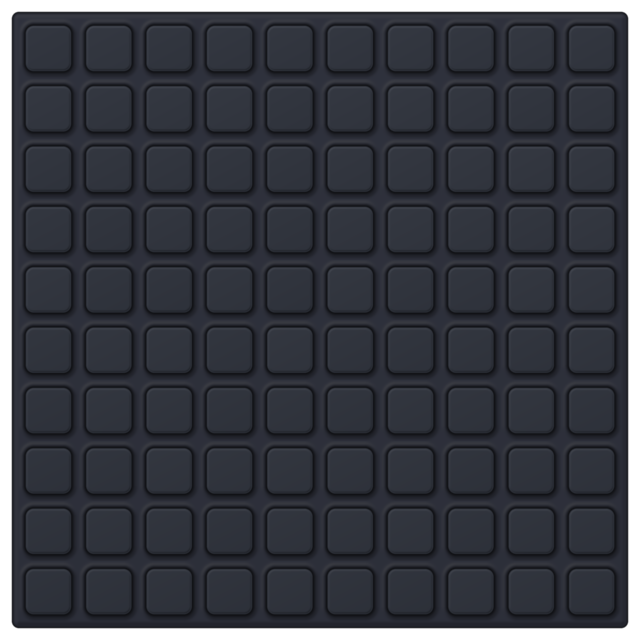
A WebGL 2 fragment shader for this pattern:

```glsl
#version 300 es
precision highp float;
// Dark moulded square pad with a ten by ten grid of raised rounded buttons.

#define GRID_COUNT 10.0
#define GRID_PITCH 0.0943
#define BUTTON_HALF 0.0355
#define BUTTON_RADIUS 0.0125
#define PANEL_HALF 0.4815
#define PANEL_RADIUS 0.011
#define RIDGE_OFFSET 0.0075
#define RIDGE_WIDTH 0.0032
#define TONE_VARIATION 0.008

uniform vec2 u_resolution;
out vec4 fragColor;

const vec3 BACKDROP = vec3(1.0);
const vec3 FACE = vec3(0.190, 0.205, 0.240);
const vec3 GROOVE = vec3(0.178, 0.188, 0.230);
const vec3 SHADOW = vec3(0.055, 0.058, 0.070);
const vec3 SHEEN = vec3(0.250, 0.255, 0.275);
const vec2 LIGHT_DIR = vec2(-0.5, 0.866);

float hash(vec2 p) {
    return fract(sin(dot(p, vec2(127.1, 311.7))) * 43758.5);
}

float bell(float x, float width) {
    float t = x / width;
    return exp(-t * t);
}

// Rounded square: signed distance in x, outward normal in yz.
vec3 roundedSquare(vec2 p, float halfSize, float radius) {
    vec2 q = abs(p) - halfSize + radius;
    vec2 outer = max(q, 0.0);
    float dist = length(outer) + min(max(q.x, q.y), 0.0) - radius;
    vec2 axis = q.x > q.y ? vec2(1.0, 0.0) : vec2(0.0, 1.0);
    vec2 normal = max(q.x, q.y) > 0.0 ? normalize(outer) : axis;
    return vec3(dist, normal * mix(vec2(-1.0), vec2(1.0), step(0.0, p)));
}

// Base surface: dark contact shadow and a soft lit ridge around each button.
vec3 grooveColor(float dist, float lit) {
    float ridge = bell(dist - RIDGE_OFFSET, RIDGE_WIDTH);
    vec3 color = mix(GROOVE, SHEEN, 0.65 * ridge * max(lit, 0.0));
    color *= 1.0 - 0.16 * ridge * max(-lit, 0.0);
    float shadowWidth = mix(0.0056, 0.0038, 0.5 + 0.5 * lit);
    return mix(color, SHADOW, 0.96 * bell(max(dist, 0.0), shadowWidth));
}

// Button top: nearly flat, with a thin bevel lit from the upper left.
vec3 faceColor(vec2 p, vec2 cell, float dist, float lit) {
    vec3 color = FACE + TONE_VARIATION * (hash(cell) - 0.5);
    color += 0.006 * dot(p / BUTTON_HALF, LIGHT_DIR);
    float bevel = bell(dist + 0.0022, 0.0016);
    color += 0.045 * bevel * max(lit, 0.0);
    color *= 1.0 - 0.22 * bevel * max(-lit, 0.0);
    return color;
}

// Rolled rim of the panel: dark outline with a lit band inside it.
vec3 shadePanelRim(vec3 color, float dist, float lit) {
    float band = bell(dist + 0.0065, 0.0035);
    color = mix(color, SHEEN, 0.5 * band * max(lit, 0.0));
    color *= 1.0 - 0.25 * band * max(-lit, 0.0);
    return mix(color, SHADOW, 0.85 * bell(min(dist, 0.0), 0.003));
}

void main() {
    float scale = min(u_resolution.x, u_resolution.y);
    vec2 p = (gl_FragCoord.xy - 0.5 * u_resolution) / scale;
    float pixel = 1.0 / scale;

    // Nearest button, with the outer rows extended to the panel rim.
    vec2 cell = clamp(floor(p / GRID_PITCH + 0.5 * GRID_COUNT), 0.0, GRID_COUNT - 1.0);
    vec2 local = p - (cell + 0.5 - 0.5 * GRID_COUNT) * GRID_PITCH;
    vec3 button = roundedSquare(local, BUTTON_HALF, BUTTON_RADIUS);
    float buttonLit = dot(button.yz, LIGHT_DIR);

    vec3 panel = roundedSquare(p, PANEL_HALF, PANEL_RADIUS);
    vec3 color = grooveColor(button.x, buttonLit);
    color = shadePanelRim(color, panel.x, dot(panel.yz, LIGHT_DIR));

    vec3 face = faceColor(local, cell, button.x, buttonLit);
    color = mix(face, color, smoothstep(-pixel, pixel, button.x));

    // Broad falloff from the top of the panel to the bottom.
    color *= 1.0 + 0.06 * p.y;

    color = mix(color, BACKDROP, smoothstep(-pixel, pixel, panel.x));
    fragColor = vec4(color, 1.0);
}
```
